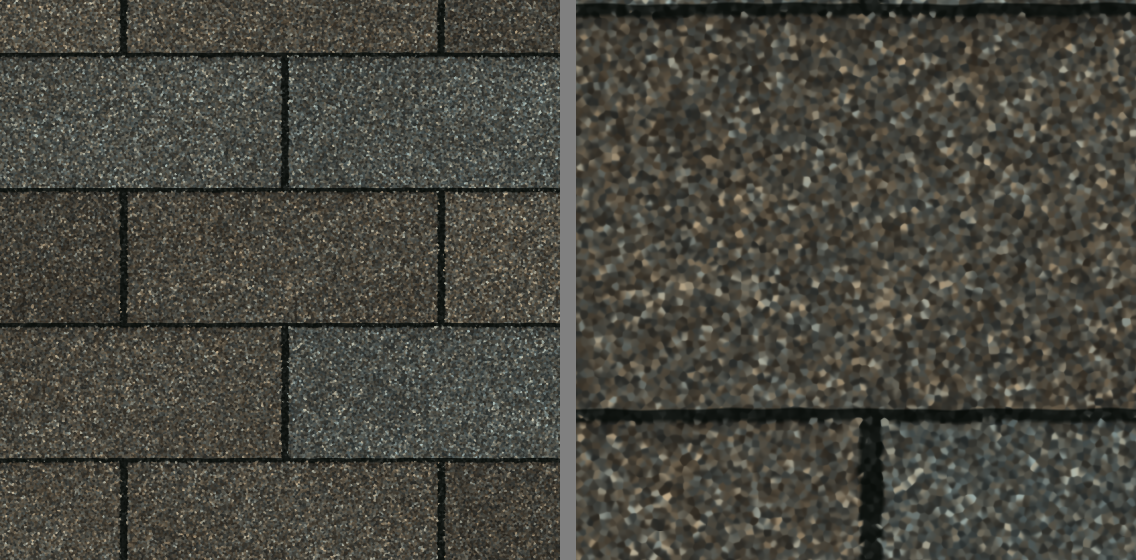
Left: the whole. Right: its middle third, enlarged.
Give the GLSL for this texture, as a WebGL 1 fragment shader.

```glsl
precision highp float;
// Three-tab roof shingles: half-offset courses split by dark slots.
// Soft cellular noise makes the mineral granules; each tab gets its own
// blend of brown and slate, and each course shades the one below it.

uniform vec2 u_resolution;

// Layout, in canvas heights
const float COURSE_HEIGHT = 0.2413;
const float FIRST_EDGE = 0.181;
const float TAB_WIDTH = 0.567;
const float ODD_JOINT = 0.221;
const float EVEN_JOINT = 0.509;
const float SLOT_HALF_WIDTH = 0.0064;
const float EDGE_WIDTH = 0.0062;
const float SOFTNESS = 0.0018;
const float SHADOW_REACH = 0.0065;
const float SHADOW_DEPTH = 0.60;
const float WOBBLE = 0.0009;
const float RAGGED = 0.010;

// Granules
const float GRAIN_COUNT = 285.0;
const float GRAIN_SHARPNESS = 4.6;
const float GRAIN_DARK = 0.150;
const float GRAIN_RANGE = 0.235;
const float GRAIN_SPARKLE = 0.30;
const float GRAIN_MEAN = 0.288;
const float GRAIN_HUE = 0.20;

// Colours
const vec3 BROWN_TINT = vec3(1.02, 0.97, 0.84);
const vec3 SLATE_TINT = vec3(1.05, 1.10, 1.03);
const vec3 WARM_SHIFT = vec3(1.0, 0.0, -0.8);
const vec3 GAP_COLOR = vec3(0.075, 0.090, 0.078);
const float GAP_GRAIN = 0.28;

vec2 hash2(vec2 p) {
  vec3 q = fract(vec3(p.xyx) * vec3(0.1031, 0.1030, 0.0973));
  q += dot(q, q.yzx + 33.33);
  return fract((q.xx + q.yz) * q.zy);
}

// Soft cellular noise: x = granule brightness, y = warm or cool hue
vec2 granules(vec2 p) {
  vec2 cell = floor(p);
  vec2 sum = vec2(0.0);
  float total = 0.0;
  for (int j = -1; j <= 1; j++) {
    for (int i = -1; i <= 1; i++) {
      vec2 id = cell + vec2(float(i), float(j));
      vec2 offset = id + hash2(id + 17.0) - p;
      vec2 rnd = hash2(id + 411.0);
      float bright = GRAIN_DARK + GRAIN_RANGE * rnd.x
                   + GRAIN_SPARKLE * pow(rnd.x, 14.0);
      float weight = exp(-GRAIN_SHARPNESS * dot(offset, offset));
      sum += weight * vec2(bright, rnd.y - 0.5);
      total += weight;
    }
  }
  return sum / max(total, 1e-5);
}

// Layered sines, roughly -1 to 1
float waves(vec2 p) {
  return 0.5 * sin(p.x + 1.7 * sin(p.y))
       + 0.3 * sin(2.3 * p.y + 1.3 * p.x + 1.0)
       + 0.2 * sin(4.1 * p.x - 3.2 * p.y + 2.0);
}

void main() {
  vec2 uv = gl_FragCoord.xy / u_resolution.y;
  float soft = max(SOFTNESS, 1.0 / u_resolution.y);
  vec2 grain = granules(uv * GRAIN_COUNT);
  float rough = (grain.x - GRAIN_MEAN) * RAGGED;

  // Course and tab coordinates
  float y = uv.y - FIRST_EDGE + WOBBLE * waves(uv.xx * vec2(23.0, 61.0));
  float course = floor(y / COURSE_HEIGHT);
  float above = y - course * COURSE_HEIGHT;
  float below = COURSE_HEIGHT - above;
  float even = 1.0 - mod(course, 2.0);
  float x = uv.x + WOBBLE * waves(uv.yy * vec2(31.0, 67.0));
  float along = (x - mix(ODD_JOINT, EVEN_JOINT, even)) / TAB_WIDTH;
  float tab = floor(along);
  float joint = abs(fract(along + 0.5) - 0.5) * TAB_WIDTH;

  // Weathering: slate on even courses, brightness drift between tabs
  float blotch = waves(uv * vec2(9.0, 13.0) + course * 2.1);
  float slate = even * (0.9 + tab * (0.8 - 0.3 * course))
              + 0.10 * (1.0 - even) + 0.10 * blotch;
  float drift = -0.09 * (1.0 - even) * tab
              * cos(1.5708 * (course + 1.0));
  float gain = 1.0 + drift + 0.04 * blotch
             + 0.05 * (hash2(vec2(tab, course) + 50.0).x - 0.5);

  // Granulated surface
  vec3 tint = mix(BROWN_TINT, SLATE_TINT, clamp(slate, 0.0, 1.0));
  vec3 color = grain.x * gain * (tint + GRAIN_HUE * grain.y * WARM_SHIFT);
  float shade = exp(-max(below + rough, 0.0) / SHADOW_REACH);
  color *= 1.0 - SHADOW_DEPTH * shade;

  // Slots and overlapping edges
  float slot = 1.0 - smoothstep(-soft, soft, joint - SLOT_HALF_WIDTH + rough);
  float edge = 1.0 - smoothstep(-soft, soft, below - EDGE_WIDTH + rough);
  float lip = 1.0 - smoothstep(0.0, soft, above);
  vec3 gap = GAP_COLOR + GAP_GRAIN * (grain.x - GRAIN_MEAN);
  color = mix(color, gap, max(slot, max(edge, lip)));

  gl_FragColor = vec4(clamp(color, 0.0, 1.0), 1.0);
}
```
